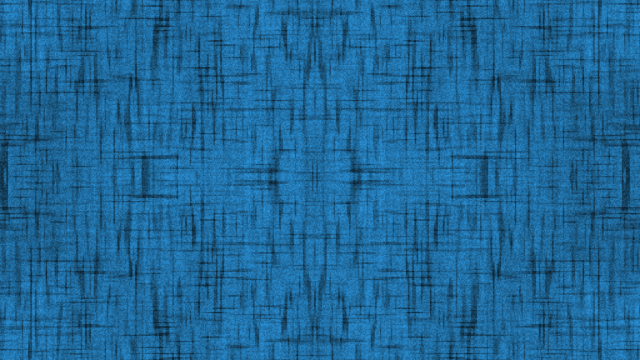
This texture is drawn by a WebGL 1 fragment shader. Its source:

```glsl
precision highp float;
// Blue woven linen with mirrored slubs, dark broken threads and fine grain.
uniform vec2 u_resolution;

float hash(vec2 p) {
  vec3 h = fract(p.xyx * vec3(0.1031, 0.1030, 0.0973));
  h += dot(h, h.yzx + 33.33);
  return fract((h.x + h.y) * h.z);
}

float noise(vec2 p) {
  vec2 i = floor(p);
  vec2 f = fract(p);
  f = f * f * (3.0 - 2.0 * f);
  float low = mix(hash(i), hash(i + vec2(1.0, 0.0)), f.x);
  float high = mix(hash(i + vec2(0.0, 1.0)), hash(i + vec2(1.0)), f.x);
  return mix(low, high, f.y);
}

// Tone along one thread, shifted so that neighbours break at different places
float strand(float id, float along) {
  float s = along + 40.0 * hash(vec2(id, 7.0));
  float i = floor(s);
  float f = smoothstep(0.0, 1.0, s - i);
  return mix(hash(vec2(id, i + 90.0)), hash(vec2(id, i + 91.0)), f);
}

// x runs across the threads, y along them
float threads(vec2 p) {
  float id = floor(p.x);
  float f = smoothstep(0.0, 1.0, p.x - id);
  return mix(strand(id, p.y), strand(id + 1.0, p.y), f);
}

void main() {
  vec2 p = gl_FragCoord.xy / u_resolution.y;
  float aspect = u_resolution.x / u_resolution.y;
  vec2 q = abs(p - vec2(0.492 * aspect, 0.509));

  // Broad light: bright middle, dim sides, soft patches
  float tone = 0.655 + 0.04 * exp(-9.0 * dot(q, q));
  tone -= 0.05 * smoothstep(0.25, 0.85, q.x) * (1.0 - smoothstep(0.1, 0.5, q.y));
  tone += 0.09 * (noise(q * vec2(9.0, 5.0) + 3.0) - 0.5);

  // Warp and weft
  float warp = threads(q * vec2(165.0, 15.0));
  float weft = threads(q.yx * vec2(175.0, 12.0) + vec2(300.0, 0.0));
  float wideWarp = threads(q * vec2(75.0, 6.0) + vec2(600.0, 0.0));
  float wideWeft = threads(q.yx * vec2(80.0, 5.0) + vec2(800.0, 0.0));
  tone += 0.10 * (0.5 - warp) + 0.08 * (0.5 - weft);
  tone += 0.08 * (0.5 - wideWarp) + 0.05 * (0.5 - wideWeft);

  // Dark slubs gather in patches
  float warpPatch = 0.5 + noise(q * vec2(22.0, 8.0) + 50.0);
  float weftPatch = 0.4 + noise(q * vec2(7.0, 24.0) + 80.0);
  tone -= 0.20 * warpPatch * smoothstep(0.55, 1.0, warp);
  tone -= 0.19 * weftPatch * smoothstep(0.6, 1.0, weft);

  // Fine fibre grain
  tone += 0.21 * (noise(p * 288.0 - 0.5 + 11.0) - 0.5);

  tone = clamp(tone, 0.22, 0.92);
  vec3 dye = mix(vec3(0.225, 0.69, 1.0), vec3(0.195, 0.675, 1.0), smoothstep(0.35, 0.6, tone));
  gl_FragColor = vec4(dye * tone, 1.0);
}
```
